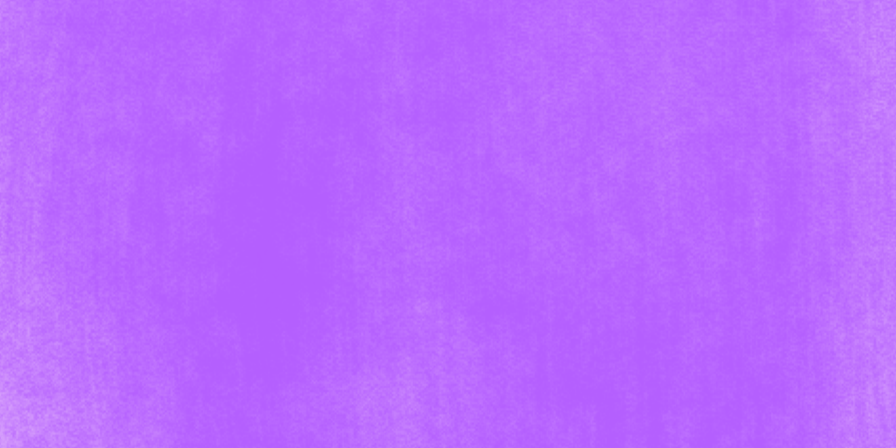
Give the GLSL for this texture, as a Shadertoy shader.

```glsl
float hash(vec2 p) {
    return fract(sin(dot(p, vec2(127.1, 311.7))) * 43758.5453);
}

float noise(vec2 p) {
    vec2 i = floor(p), f = fract(p);
    f = f * f * (3.0 - 2.0 * f);
    return mix(mix(hash(i), hash(i + vec2(1, 0)), f.x),
               mix(hash(i + vec2(0, 1)), hash(i + vec2(1, 1)), f.x), f.y);
}

// Layered noise, centred on zero
float fbm(vec2 p) {
    float sum = 0.0, amp = 0.5;
    for (int i = 0; i < 5; i++) {
        sum += amp * (noise(p) - 0.5);
        p = mat2(1.6, 1.2, -1.2, 1.6) * p + 7.3;
        amp *= 0.6;
    }
    return sum;
}

// Soft elliptical patch
float patchAt(vec2 p, vec2 centre, vec2 size) {
    vec2 d = (p - centre) / size;
    return exp(-dot(d, d));
}

void mainImage(out vec4 fragColor, in vec2 fragCoord) {
    vec2 p = fragCoord / iResolution.y;
    float width = iResolution.x / iResolution.y;
    vec2 q = vec2(p.x * 2.0 / width, p.y);

    // Brush direction: upright, bending outward at the left
    float bend = 0.25 * (q.y - 0.4) * (q.y - 0.4) * (1.0 - smoothstep(0.1, 1.2, q.x));
    vec2 brush = vec2(p.x - bend + 0.012 * fbm(p * 5.0), p.y);

    // Broad washes of thin and thick paint
    float thin = 0.11;
    thin += 0.46 * exp(-q.x * 6.0) * (1.2 - 0.4 * q.y);
    thin += 0.42 * smoothstep(1.7, 2.0, q.x);
    thin += 0.24 * patchAt(q, vec2(0.12, 0.0), vec2(0.35, 0.35));
    thin += 0.26 * patchAt(q, vec2(0.93, 0.0), vec2(0.17, 0.42));
    thin += 0.08 * patchAt(q, vec2(1.4, 0.75), vec2(0.4, 0.4));
    thin -= 0.15 * patchAt(q, vec2(0.6, 0.5), vec2(0.14, 0.65));
    thin -= 0.13 * patchAt(q, vec2(1.22, 0.1), vec2(0.16, 0.3));
    thin += 0.28 * fbm(p * vec2(4.0, 2.5) + 3.0);

    // Bristle streaks, clearest near the sides and the foot
    float edge = smoothstep(0.6, 1.0, abs(q.x - 1.0));
    float streaks = fbm(brush * vec2(22.0, 1.6)) + 0.7 * fbm(brush * vec2(65.0, 4.0) + 11.0);
    thin += streaks * (0.15 + 0.18 * edge + 0.12 * (1.0 - q.y));

    // Smudges and fine paper grain
    thin += 0.34 * fbm(p * vec2(19.0, 16.0) + 20.0);
    float grain = noise(p * vec2(125.0, 150.0)) + noise(p * vec2(235.0, 220.0) + 31.0) - 1.0;
    thin += grain * (0.14 + 0.36 * clamp(thin, 0.0, 0.7));

    // Soft floor where the paint is fully opaque
    thin = 0.5 * (thin + sqrt(thin * thin + 0.006));
    vec3 color = mix(vec3(0.704, 0.369, 0.997), vec3(0.82, 0.59, 0.988), min(thin, 1.1));
    fragColor = vec4(color, 1.0);
}
```
